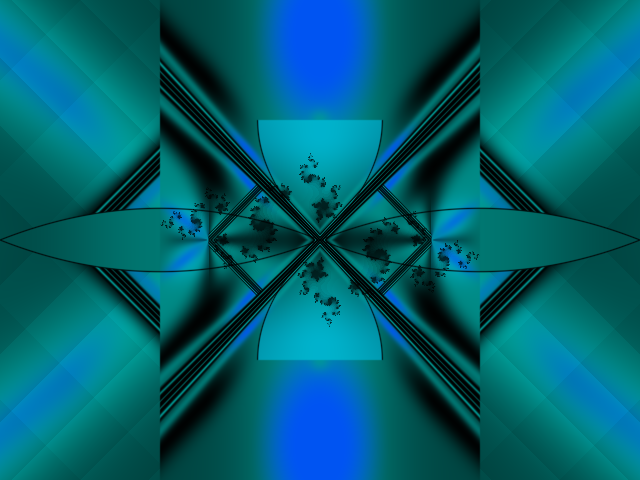
This background is drawn by a WebGL 1 fragment shader. Its source:

```glsl
precision highp float;
// Mirrored teal and blue panels with crossed rails, parabolic lenses and Julia dust.
uniform vec2 u_resolution;

const vec3 DEEP = vec3(0.0, 0.30, 0.285);
const vec3 TEAL = vec3(0.0, 0.60, 0.58);
const vec3 CYAN = vec3(0.0, 0.70, 0.80);
const vec3 BLUE = vec3(0.0, 0.33, 0.95);
const vec3 AZURE = vec3(0.0, 0.46, 0.72);
const float PANEL = 0.3333;   // half width of the central panel
const float CUP_TOP = 0.25;   // height at which the cups are cut
const float NODE = 0.232;     // distance of the side nodes from the centre
const float SLOPE = 1.03;     // steepness of the crossed rails

// Soft bell around zero
float bell(float d, float width) {
  return exp(-d * d / (width * width));
}

// Antialiased step, one where d is positive
float above(float d, float px) {
  return smoothstep(-px, px, d);
}

// Parabolic arch with its peak at the given centre and its tip at zero
float arch(float along, float centre, float height) {
  float t = (along - centre) / centre;
  return height * (1.0 - t * t);
}

// Density of slow-escaping points
float juliaDust(vec2 z, vec2 c) {
  float count = 0.0;
  for (int i = 0; i < 60; i++) {
    if (dot(z, z) > 16.0) break;
    z = vec2(z.x * z.x - z.y * z.y, 2.0 * z.x * z.y) + c;
    count += 1.0;
  }
  return smoothstep(12.0, 25.0, count);
}

// Dark beam with fine bright lines running along it
vec3 rails(vec3 base, float d, float width, float mask) {
  float t = d / width;
  float core = mask * (1.0 - smoothstep(0.9, 1.25, abs(t)));
  float lines = bell(t - 0.75, 0.13) + 0.8 * bell(t + 0.7, 0.11)
              + 0.55 * bell(t - 0.25, 0.08) + 0.45 * bell(t + 0.2, 0.07);
  return mix(base, TEAL * 0.9 * min(lines, 1.0), core);
}

// Blue glow above the cups
vec3 crownColor(vec2 q) {
  vec3 col = mix(DEEP * 0.9, TEAL, bell(q.x, 0.145));
  float glow = length(vec2(q.x / 0.135, (q.y - 0.43) / 0.235));
  col = mix(col, BLUE, 1.0 - smoothstep(0.35, 1.12, glow));
  return mix(col, TEAL, 0.8 * bell(length(q - vec2(0.0, CUP_TOP)), 0.022));
}

vec3 cupColor(vec2 q) {
  vec3 col = mix(TEAL * 0.85, CYAN, smoothstep(0.04, 0.22, q.y));
  return col * (0.75 + 0.25 * bell(q.x, 0.55 * q.y + 0.01));
}

// Rays spreading from a side node
vec3 nodeColor(vec2 q, float lens) {
  vec2 n = q - vec2(NODE, 0.0);
  float lobes = smoothstep(0.0, 0.85, abs(sin(2.0 * atan(n.y, n.x + 0.00001))));
  vec3 col = TEAL * (0.28 + 0.62 * lobes);
  col = mix(col, DEEP * 1.45, lens * smoothstep(0.03, 0.11, n.x));
  float ray = step(0.0, n.x) * bell(length(n) - 0.065, 0.05);
  col = mix(col, CYAN, 0.7 * ray * bell(n.y - n.x, 0.05));
  return mix(col, BLUE, 0.6 * ray * bell(n.y - 0.8 * n.x, 0.016));
}

vec3 centreColor(vec2 q, float lens, float px) {
  float s = (q.y - SLOPE * q.x) / 1.43;
  float beam = 0.008 + 0.045 * q.x;
  float cup = above(arch(q.y, CUP_TOP, 0.13) - q.x, px) * above(CUP_TOP - q.y, px);
  vec3 wedge = mix(crownColor(q), cupColor(q), cup);
  vec3 col = mix(nodeColor(q, lens), wedge, above(s, px));
  // Shadows and light beside the main beams
  col *= 1.0 - 0.97 * bell(abs(s) - 0.064, 0.032) * smoothstep(0.12, 0.24, q.x);
  col *= mix(0.15, 1.0, smoothstep(0.0, 0.08, length(q)));
  col = mix(col, TEAL, 0.65 * bell(abs(s) - 1.7 * beam, 0.5 * beam));
  col = mix(col, BLUE, 0.85 * bell(abs(s) - 0.024, 0.009) * bell(q.x - 0.15, 0.035));
  // Small diamond beams, then the large cross
  float small = (q.y - SLOPE * (NODE - q.x)) / 1.43;
  float reach = above(NODE - q.x, px) * above(-s, px);
  col = rails(col, small, 0.0085, 0.85 * reach);
  return rails(col, s, beam, 1.0);
}

vec3 sideColor(vec2 q, float lens, float px) {
  float d = (q.y - 0.19 - 0.82 * (q.x - 0.406)) / 1.293;
  vec3 col = mix(DEEP * 0.95, TEAL * 1.05, bell(d, 0.125));
  col = mix(col, AZURE, 0.95 * bell(d, 0.05) * smoothstep(0.38, 0.54, q.x));
  // Faint overlapping facets
  col *= 0.93 + 0.10 * fract(7.0 * (q.x - q.y)) + 0.05 * fract(5.0 * (q.x + q.y));
  // Corner beam beside the lens
  float corner = q.x + q.y - 0.5;
  col *= 1.0 - 0.95 * bell(corner - 0.015, 0.04);
  col = mix(col, mix(TEAL, BLUE, 0.5), 0.7 * bell(corner + 0.05, 0.022));
  col = rails(col, corner / 1.414, 0.02, 1.0);
  vec3 leaf = DEEP * mix(1.55, 1.0, smoothstep(PANEL, 0.64, q.x));
  return mix(col, leaf, lens);
}

void main() {
  float px = 1.0 / u_resolution.y;
  vec2 p = (gl_FragCoord.xy - 0.5 * u_resolution) * px;
  vec2 q = abs(p);
  float lensEdge = arch(q.x, PANEL, 0.066) - q.y;
  float cupEdge = arch(q.y, CUP_TOP, 0.13) - q.x;
  float lens = above(lensEdge, px);
  vec3 col = mix(centreColor(q, lens, px), sideColor(q, lens, px), above(q.x - PANEL, px));
  col *= 1.0 - 0.75 * juliaDust(p * 4.65, vec2(-0.854, 0.297));
  // Thin outlines of the lenses and cups
  float outline = above(0.0011 - abs(lensEdge), px);
  outline = max(outline, above(0.0011 - abs(cupEdge), px) * above(CUP_TOP - q.y, px));
  gl_FragColor = vec4(col * (1.0 - 0.9 * outline), 1.0);
}
```
